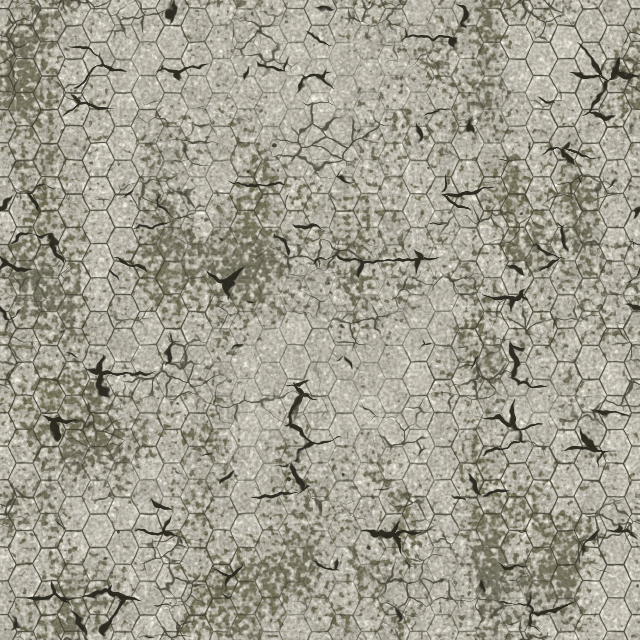
Reproduce this texture procedurally as a WebGL 2 fragment shader.

```glsl
#version 300 es
precision highp float;

uniform vec2 u_resolution;
out vec4 fragColor;

vec2 hash2(vec2 p) {
  vec3 q = fract(p.xyx * vec3(0.1031, 0.1030, 0.0973));
  q += dot(q, q.yzx + 33.33);
  return fract((q.xx + q.yz) * q.zy);
}

// Gradient noise that wraps after "period" cells
float corner(vec2 cell, vec2 offset, vec2 f, vec2 period) {
  float angle = 6.2832 * hash2(mod(cell + offset, period) + period).x;
  return dot(vec2(cos(angle), sin(angle)), f - offset);
}

float noise(vec2 p, vec2 period) {
  vec2 i = floor(p), f = fract(p);
  vec2 s = f * f * f * (f * (f * 6.0 - 15.0) + 10.0);
  return mix(
    mix(corner(i, vec2(0, 0), f, period), corner(i, vec2(1, 0), f, period), s.x),
    mix(corner(i, vec2(0, 1), f, period), corner(i, vec2(1, 1), f, period), s.x), s.y);
}

float fbm(vec2 uv, vec2 freq, int octaves) {
  float sum = 0.0, amp = 1.0;
  for (int i = 0; i < octaves; i++) {
    sum += amp * noise(uv * freq, freq);
    freq *= 2.0;
    amp *= 0.5;
  }
  return sum;
}

// Distance to the nearest border between wrapped Voronoi cells
float voronoiEdge(vec2 uv, vec2 freq) {
  vec2 p = uv * freq, i = floor(p), f = fract(p);
  vec2 nearest = vec2(9.0), second = vec2(9.0);
  for (int y = -1; y <= 1; y++)
    for (int x = -1; x <= 1; x++) {
      vec2 o = vec2(x, y);
      vec2 d = o + 0.1 + 0.8 * hash2(mod(i + o, freq) + freq.yx) - f;
      if (dot(d, d) < dot(nearest, nearest)) {
        second = nearest;
        nearest = d;
      } else if (dot(d, d) < dot(second, second)) second = d;
    }
  return dot(0.5 * (nearest + second), normalize(second - nearest));
}

// Flat-topped hexagons of height 1: xy = cell centre, z = distance to the edge
vec3 hexagon(vec2 p) {
  vec2 s = vec2(1.7320508, 1.0);
  vec2 a = mod(p, s) - 0.5 * s;
  vec2 b = mod(p + 0.5 * s, s) - 0.5 * s;
  vec2 g = dot(a, a) < dot(b, b) ? a : b;
  float edge = 0.5 - max(abs(g.y), dot(abs(g), vec2(0.8660254, 0.5)));
  return vec3(p - g, edge);
}

float line(float d, float halfWidth, float blur) {
  return 1.0 - smoothstep(halfWidth - blur, halfWidth + blur, d);
}

void main() {
  vec2 uv = gl_FragCoord.xy / u_resolution;
  float px = 1.0 / min(u_resolution.x, u_resolution.y);

  // Broad wear fields and wobble
  float patches = fbm(uv, vec2(7, 4), 3);
  float wear = fbm(uv + 0.37, vec2(5, 6), 3);
  vec2 wobble = vec2(fbm(uv, vec2(24), 3), fbm(uv + 0.61, vec2(24), 3));
  float fine = fbm(uv, vec2(95), 2);
  float grain = fbm(uv + 0.23, vec2(180), 2);

  // Hexagons: 26 columns by 19 rows
  vec2 p = (uv + 0.0022 * wobble) * vec2(26.0 * 0.8660254, 19.0) - vec2(0.0, 0.25);
  vec3 hex = hexagon(p);
  vec2 cellId = mod(floor(hex.xy * vec2(1.1547005, 2.0) + 0.5), vec2(26, 38));
  float tone = hash2(cellId + 7.0).x - 0.5;

  // Pale concrete
  vec3 color = vec3(0.715, 0.700, 0.655) + 0.05 * tone;
  color += 0.17 * grain + 0.07 * fbm(uv + 0.5, vec2(36), 3) - 0.04 * patches;

  // Lichen flecks gathered in patches
  float fleck = fine + 0.85 * patches + 0.25 * wobble.x;
  float lichen = smoothstep(0.02, 0.42, fleck - 0.10);
  vec3 olive = vec3(0.400, 0.388, 0.300) + 0.15 * grain + vec3(0.02, 0.015, -0.02) * wear;
  color = mix(color, olive, 0.88 * lichen);
  color = mix(color, vec3(0.53, 0.52, 0.45), 0.25 * smoothstep(0.1, 0.6, patches));

  // Bright chips between flecks
  color += 0.12 * smoothstep(0.2, 0.5, -fine) * (1.0 - lichen);

  // Joints, clearer toward the sides, with a worn pale lip
  float clarity = smoothstep(-0.3, 0.6, 0.25 + 0.3 * cos(6.2832 * uv.x) + 0.9 * wear);
  float lip = line(abs(hex.z - 0.07), 0.02, 0.03 + 10.0 * px);
  color += 0.07 * lip * clarity * (1.0 - lichen);
  float joint = line(hex.z, 0.018 + 0.02 * max(wobble.y, 0.0), 14.0 * px);
  color = mix(color, vec3(0.24, 0.23, 0.18), joint * mix(0.3, 0.85, clarity));

  // Broken cracks at two scales
  vec2 bent = uv + 0.014 * wobble;
  float wideMask = smoothstep(0.08, 0.55, fbm(uv + 0.81, vec2(9, 11), 3));
  float wide = line(voronoiEdge(bent, vec2(11, 17)), 0.055 * wideMask, 12.0 * px);
  color = mix(color, vec3(0.15, 0.145, 0.11), 0.95 * wide * smoothstep(0.0, 0.3, wideMask));
  float thinMask = smoothstep(-0.05, 0.45, fbm(uv + 0.17, vec2(8, 10), 3) - 0.3 * wear);
  float thin = line(voronoiEdge(bent + 0.5, vec2(25, 32)), 0.045 * thinMask, 22.0 * px);
  color = mix(color, vec3(0.24, 0.23, 0.18), 0.8 * thin * thinMask);

  // Scattered pits
  float pit = smoothstep(0.62, 0.74, fbm(uv + 0.43, vec2(46), 2));
  color = mix(color, vec3(0.19, 0.18, 0.14), 0.85 * pit);

  fragColor = vec4(clamp(color, 0.0, 1.0), 1.0);
}
```
